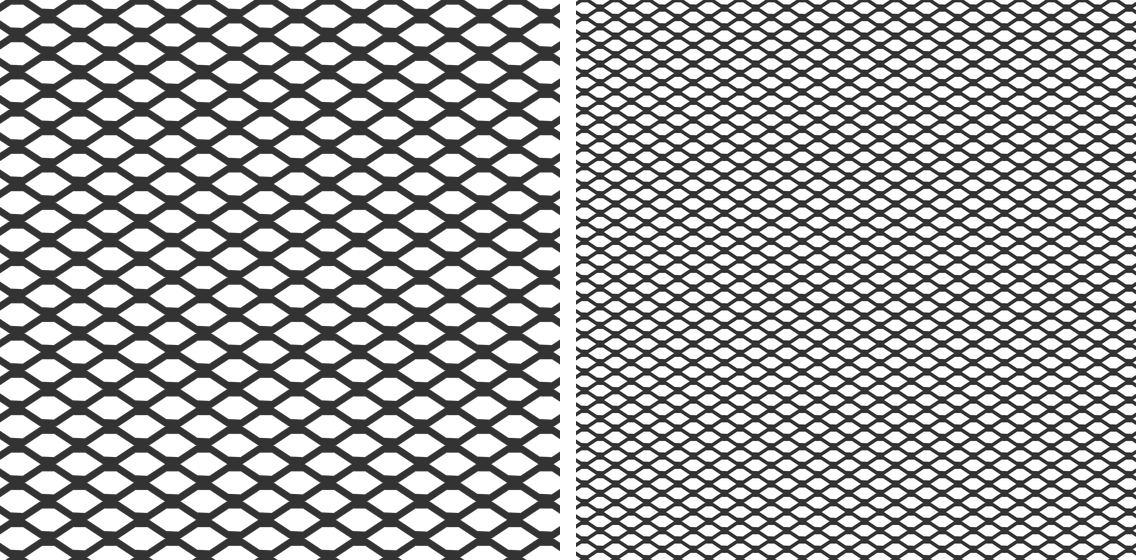
Left: one tile. Right: repeated 2 by 2.
A Shadertoy shader for this pattern:

```glsl
const vec2 REPEATS = vec2(9.0, 15.0);        // whole cells across and down
const vec2 PHASE = vec2(0.275, 0.43);        // first opening, in cells from top left
const vec2 HOLE_HALF = vec2(0.0417, 0.0204); // half width and half height
const float FLAT_HALF = 0.0108;              // half length of the blunt edges
const float LOWER_TILT = 0.045;              // slant of the lower blunt edge
const float ROW_DRIFT = 0.0022;              // uneven row spacing
const float TIP_WEAR = 0.0016;               // uneven opening width per row
const float DRIFT_WAVES = 5.0;
const float WEAR_WAVES = 11.0;
const float EDGE_PIXELS = 0.75;
const vec3 METAL = vec3(0.2);
const vec3 GAP = vec3(1.0);

float slopeAt(float i, float period) {
    float n = mod(i, period) + 0.37 * period;
    return 2.0 * fract(sin(n * 12.9898) * 4375.85) - 1.0;
}

// Gradient noise along one axis, wrapping after one unit of t
float wrappedNoise(float t, float period) {
    float x = t * period;
    float i = floor(x);
    float f = x - i;
    float blend = f * f * f * (f * (f * 6.0 - 15.0) + 10.0);
    return mix(slopeAt(i, period) * f, slopeAt(i + 1.0, period) * (f - 1.0), blend);
}

// Diamond with blunt top and bottom; q.y points down
float openingDistance(vec2 q, float halfWidth) {
    vec2 normal = normalize(vec2(HOLE_HALF.y, halfWidth - FLAT_HALF));
    float sides = dot(abs(q) - vec2(halfWidth, 0.0), normal);
    float upper = -q.y - HOLE_HALF.y;
    float lower = q.y - HOLE_HALF.y - LOWER_TILT * q.x;
    return max(sides, max(upper, lower));
}

void mainImage(out vec4 fragColor, in vec2 fragCoord) {
    vec2 uv = fragCoord / iResolution.xy;
    uv.y = 1.0 - uv.y;
    uv.y += ROW_DRIFT * wrappedNoise(uv.y, DRIFT_WAVES);

    // Two interleaved grids of openings
    float d = 1.0;
    for (int i = 0; i < 2; i++) {
        float stagger = 0.5 * float(i);
        vec2 grid = uv * REPEATS - PHASE - stagger;
        vec2 cell = round(grid);
        vec2 q = (grid - cell) / REPEATS;
        float row = (cell.y + stagger) / REPEATS.y;
        float halfWidth = HOLE_HALF.x + TIP_WEAR * wrappedNoise(row, WEAR_WAVES);
        d = min(d, openingDistance(q, halfWidth));
    }

    float edge = EDGE_PIXELS / min(iResolution.x, iResolution.y);
    fragColor = vec4(mix(GAP, METAL, smoothstep(-edge, edge, d)), 1.0);
}
```
